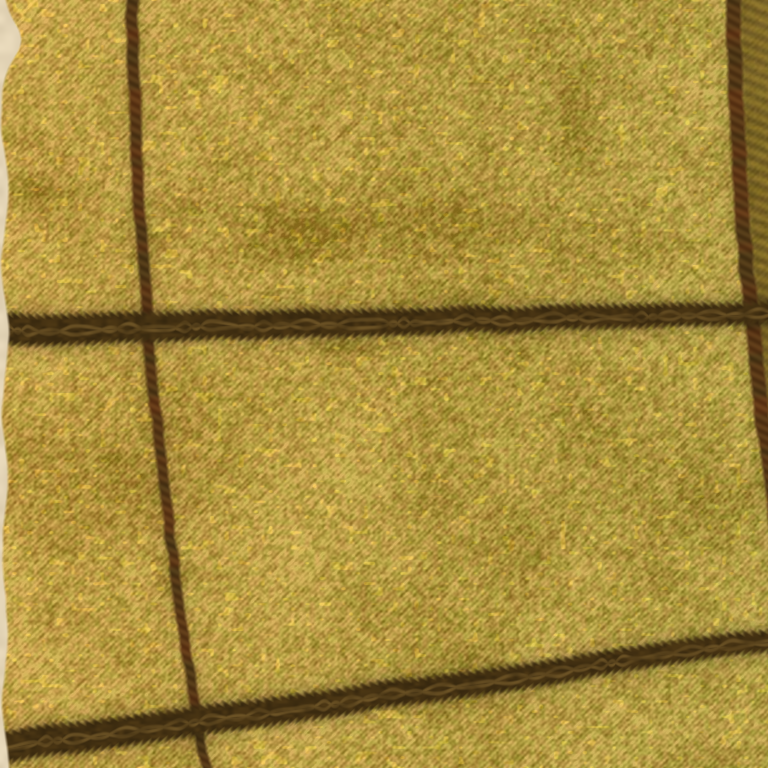
This texture is drawn by a Shadertoy shader. Its source:

```glsl
#define LIGHT_GOLD vec3(0.79, 0.68, 0.33)
#define GOLD vec3(0.67, 0.57, 0.23)
#define DARK_GOLD vec3(0.55, 0.45, 0.13)
#define CORD_BROWN vec3(0.25, 0.18, 0.065)
#define STRAND_BROWN vec3(0.43, 0.33, 0.15)
#define PAPER vec3(0.89, 0.83, 0.71)
#define WEAVE_COUNT 125.0
#define GRAIN_COUNT 190.0
#define GRAIN_CONTRAST 1.5
#define STAIN_CONTRAST 1.0
#define SCALLOP_PITCH 0.19

float hash(vec2 p) {
    vec3 q = fract(vec3(p.xyx) * 0.1031);
    q += dot(q, q.yzx + 33.33);
    return fract((q.x + q.y) * q.z);
}

float noise(vec2 p) {
    vec2 cell = floor(p), f = fract(p);
    f = f * f * (3.0 - 2.0 * f);
    return mix(mix(hash(cell), hash(cell + vec2(1, 0)), f.x),
               mix(hash(cell + vec2(0, 1)), hash(cell + vec2(1, 1)), f.x), f.y);
}

float fbm(vec2 p) {
    float sum = 0.0, gain = 0.5;
    for (int i = 0; i < 4; i++) {
        sum += gain * noise(p);
        p = p * 2.03 + 17.0;
        gain *= 0.5;
    }
    return sum / 0.9375;
}

float blot(vec2 p, vec2 center, vec2 radius) {
    vec2 d = (p - center) / radius;
    return exp(-dot(d, d));
}

// Height of a thick rope and sideways position of a thin cord
float ropeHeight(float x, int i) {
    return i == 0 ? 0.570 + 0.022 * x : 0.027 + 0.132 * x + 0.008 * x * x;
}

float cordOffset(float y, int i) {
    float t = 1.0 - y;
    return i == 0 ? 0.268 - 0.178 * y + 0.082 * y * y : 0.955 + 0.015 * t + 0.1 * t * t;
}

vec3 fabric(vec2 p) {
    // Broad stains and creases
    float tone = STAIN_CONTRAST * (fbm(p * 5.0 + 3.0) - 0.5) + 0.18;
    tone += 0.5 * (fbm(p * vec2(13.0, 20.0) + 40.0) - 0.5);
    tone -= 0.75 * blot(p, vec2(0.39, 0.69), vec2(0.06, 0.04));
    tone -= 0.45 * blot(p, vec2(0.75, 0.83), vec2(0.03, 0.06));
    tone -= 0.45 * blot(p, vec2(0.95, 0.35), vec2(0.06, 0.08));
    tone -= 0.50 * blot(p, vec2(0.03, 0.75), vec2(0.06, 0.025));
    tone -= 0.35 * blot(p, vec2(0.50, 0.71), vec2(0.30, 0.05));
    tone -= 0.50 * blot(p, vec2(0.45, 0.545), vec2(0.04, 0.012));
    // Diagonal twill and irregular glints
    vec2 q = vec2(p.x + p.y, p.y - p.x);
    float twill = sin(6.2832 * WEAVE_COUNT * q.y + 1.5 * noise(p * 30.0));
    float grain = noise(q * GRAIN_COUNT * vec2(0.55, 0.9)) - 0.5;
    float fine = noise(p * GRAIN_COUNT * 1.6 + 70.0) - 0.5;
    tone += GRAIN_CONTRAST * (0.7 * grain + 0.5 * fine) + 0.22 * twill;
    vec3 color = mix(GOLD, tone > 0.0 ? LIGHT_GOLD : DARK_GOLD, min(abs(tone) * 1.5, 1.3));
    float glint = smoothstep(0.72, 0.95, noise(p * vec2(105.0, 150.0) + 9.0));
    color += glint * vec3(0.12, 0.10, 0.01);
    float tint = noise(p * 150.0 + 25.0) - 0.5;
    return color + tint * vec3(0.06, -0.03, 0.04) + vec3(0.04, 0.0, 0.0) * (0.5 - p.x);
}

void mainImage(out vec4 fragColor, in vec2 fragCoord) {
    vec2 p = fragCoord / iResolution.xy;
    float px = 1.0 / min(iResolution.x, iResolution.y);
    vec3 color = fabric(p);

    // Shaded cloth beyond the right cord
    float beyond = smoothstep(0.0, 0.015, p.x - cordOffset(p.y, 1));
    float ribs = 0.5 + 0.5 * sin(6.2832 * (p.y * 62.0 + p.x * 25.0));
    color = mix(color, mix(CORD_BROWN, DARK_GOLD, 0.35 + 0.45 * ribs), 0.75 * beyond);

    // Thin twisted cords
    for (int i = 0; i < 2; i++) {
        float side = p.x - cordOffset(p.y, i) + 0.003 * (noise(vec2(p.y * 40.0, i)) - 0.5);
        float halfWidth = i == 0 ? 0.0055 + 0.0018 * p.y : 0.009;
        float twist = 0.5 + 0.5 * sin(6.2832 * (p.y * 75.0 + side * 40.0));
        float cover = 1.0 - smoothstep(-0.003, 0.002 + px, abs(side) - halfWidth - 0.001 * twist);
        color *= 1.0 - 0.2 * exp(-abs(side) * 90.0);
        vec3 cord = mix(CORD_BROWN, STRAND_BROWN, 0.45 * twist);
        cord.r += 0.09 * noise(vec2(p.y * 90.0, 5.0));
        color = mix(color, cord, cover);
    }

    // Thick ropes with hairy edges and braided centers
    for (int i = 0; i < 2; i++) {
        float side = p.y - ropeHeight(p.x, i) + 0.004 * (noise(vec2(p.x * 18.0, i)) - 0.5);
        float halfWidth = mix(0.020, 0.0135, p.x);
        float hair = 0.5 + 0.5 * sin(6.2832 * (p.x * 95.0 + abs(side) * 80.0));
        float cover = 1.0 - smoothstep(-0.005, 0.003 + px, abs(side) - halfWidth - 0.004 * (hair - 0.5));
        color *= 1.0 - 0.25 * exp(-max(abs(side) - halfWidth, 0.0) * 110.0);
        float wave = 0.0045 * sin(p.x * 105.0 + 5.0 * noise(vec2(p.x * 22.0, i)));
        float strand = min(abs(side - wave), abs(side + wave * 0.8 + 0.003));
        float shine = 1.0 - smoothstep(0.0005, 0.003 + px, strand);
        float wear = 0.3 + 0.7 * noise(vec2(p.x * 70.0, side * 200.0));
        vec3 rope = CORD_BROWN * (0.85 + 0.35 * noise(p * vec2(140.0, 220.0)));
        color = mix(color, mix(rope, STRAND_BROWN, shine * wear), cover);
    }

    // Ragged scalloped margin and torn corner
    float scallop = 0.5 + 0.5 * cos(6.2832 * (p.y - 0.94) / SCALLOP_PITCH);
    float margin = 0.001 + 0.009 * scallop + 0.004 * (noise(vec2(p.y * 35.0, 2.0)) - 0.5);
    margin += 0.02 * blot(p, vec2(0.0, 0.95), vec2(0.06, 0.03));
    float bare = 1.0 - smoothstep(-0.002, 0.002 + px, p.x - margin);
    color = mix(color, PAPER + 0.06 * (noise(p * 80.0) - 0.5), bare);

    fragColor = vec4(clamp(color, 0.0, 1.0), 1.0);
}
```
